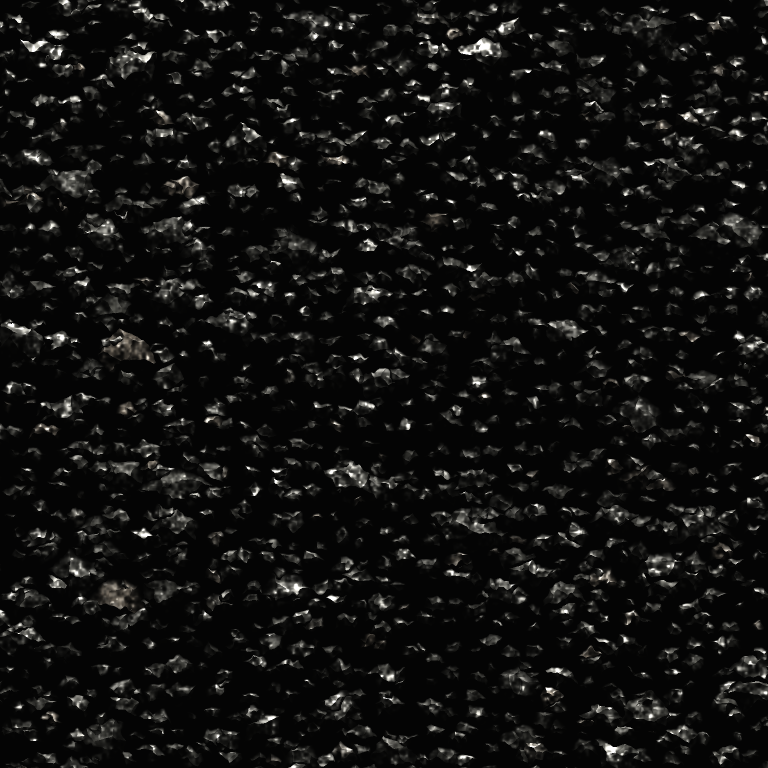
Write a WebGL 1 fragment shader that draws this texture.

```glsl
precision highp float;
// Wet black gravel: piled faceted stones, lit from above, with sharp glints.
uniform vec2 u_resolution;

vec2 hash2(vec2 p) {
  vec3 v = fract(p.xyx * vec3(0.1031, 0.1030, 0.0973));
  v += dot(v, v.yzx + 33.33);
  return fract((v.xx + v.yz) * v.zy);
}

// Two independent channels of value noise
vec2 noise2(vec2 p) {
  vec2 i = floor(p), f = fract(p);
  f = f * f * (3.0 - 2.0 * f);
  return mix(mix(hash2(i), hash2(i + vec2(1.0, 0.0)), f.x),
             mix(hash2(i + vec2(0.0, 1.0)), hash2(i + 1.0), f.x), f.y);
}

// Keeps the highest stone in top: slope in xy, height in z, stone seed in w
void pileStones(vec2 p, float presence, float lift, inout vec4 top) {
  vec2 cell = floor(p);
  for (int j = -1; j <= 1; j++) {
    for (int i = -1; i <= 1; i++) {
      vec2 id = cell + vec2(float(i), float(j));
      vec2 a = hash2(id + 5.0), b = hash2(id + 71.3);
      if (b.x > presence) continue;

      vec2 q = (p - id - 0.1 - 0.8 * a) * vec2(0.9, 1.15);
      float radius = mix(0.33, 0.58, b.y * b.y);
      float spin = 6.2832 * fract(a.x * 7.3 + b.y * 3.1);
      vec2 tilt = (hash2(id + 19.7) - 0.5) * 0.9;
      vec3 face = vec3(tilt, dot(tilt, q) + 0.62 * radius);

      // Cut the sides with six uneven planes
      for (int k = 0; k < 6; k++) {
        float n = float(k);
        float angle = spin + 1.0472 * (n + 0.7 * fract(a.y * 5.0 + n * 0.618));
        float slope = 0.7 + 0.9 * fract(b.y * 9.0 + n * 0.37);
        vec2 dir = vec2(cos(angle), sin(angle));
        float h = (radius - dot(dir, q)) * slope;
        if (h < face.z) face = vec3(-slope * dir, h);
      }
      float height = face.z + lift + 0.22 * (fract(a.x * 13.0) - 0.5);
      if (face.z > 0.0 && height > top.z)
        top = vec4(face.xy, height, fract(a.x * 31.0 + b.y * 17.0));
    }
  }
}

vec3 gravel(vec2 p) {
  // Ragged outlines
  vec2 ragged = p + 0.007 * (noise2(p * 70.0) - 0.5)
                  + 0.004 * (noise2(p * 160.0) - 0.5);
  vec4 top = vec4(0.0);
  pileStones(ragged * 35.0, 1.0, 0.0, top);
  pileStones(ragged * 17.0 + 40.0, 0.3, 0.07, top);
  float seed = top.w;

  // Chipped surface, different on each stone
  vec2 s = p + seed * 7.0;
  vec2 chips = 1.1 * (noise2(s * 95.0) - 0.5) + 1.0 * (noise2(s * 210.0) - 0.5);
  vec3 normal = normalize(vec3(chips - top.xy, 1.0));
  float facing = max(dot(normal, vec3(0.1, 0.78, 0.618)), 0.0);
  float open = smoothstep(0.02, 0.23, top.z);

  // Dull rock, with a few pale brownish stones
  vec2 grain = noise2(s * 300.0);
  float pale = smoothstep(0.93, 0.96, seed);
  vec3 rock = mix(vec3(0.17, 0.17, 0.155), vec3(0.34, 0.31, 0.27), pale);
  vec3 color = rock * facing * facing * (0.55 + 0.9 * grain.x);

  // Wet sheen and small glints
  vec2 film = noise2(s * vec2(120.0, 165.0));
  vec2 spark = noise2(s * vec2(190.0, 260.0) + 9.0);
  float wet = 0.45 + 0.9 * fract(seed * 23.0);
  float sheen = 0.75 * pow(facing, 7.0) * (0.15 + 1.3 * film.x * film.x);
  float glint = 0.85 * pow(facing, 5.0) * smoothstep(0.6, 0.92, spark.x);
  color += vec3(1.0, 0.99, 0.96) * wet * (sheen + glint);

  // Uneven light across the bed
  float light = 0.75 + 0.5 * noise2(p * 5.0 + 3.0).x;
  return vec3(0.017, 0.017, 0.016) + color * open * light;
}

void main() {
  vec3 color = vec3(0.0);
  // Four samples per pixel smooth the edges
  for (int j = 0; j < 2; j++) {
    for (int i = 0; i < 2; i++) {
      vec2 offset = 0.5 * vec2(float(i), float(j)) - 0.25;
      vec2 p = (gl_FragCoord.xy + offset) / u_resolution.y;
      color += 0.25 * min(gravel(p), 1.0);
    }
  }
  gl_FragColor = vec4(color, 1.0);
}
```
